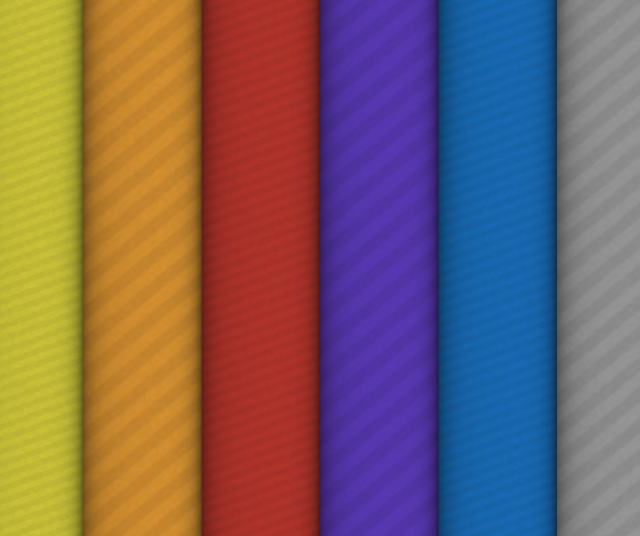
A Shadertoy shader for this pattern:

```glsl
// Six vertical cloth bands with shaded seams and alternating wide and fine diagonal stripes.

#define BAND_WIDTH 0.185      // all lengths are fractions of the canvas width
#define BAND_OFFSET 0.296     // part of the first band cut off at the left
#define WIDE_PERIOD 0.048     // vertical spacing of the wide stripes
#define FINE_PERIOD 0.0195    // vertical spacing of the fine stripes
#define WIDE_SLOPE 0.82
#define FINE_SLOPE 0.36
#define WIDE_CONTRAST 0.032
#define FINE_CONTRAST 0.022
#define SHADOW_LEFT 0.019
#define SHADOW_RIGHT 0.013
#define GRAIN_SIZE 0.005
#define GRAIN_AMOUNT 0.035

const vec3 DYES[6] = vec3[6](
    vec3(0.76, 0.73, 0.21),   // yellow
    vec3(0.79, 0.535, 0.18),  // orange
    vec3(0.67, 0.195, 0.16),  // red
    vec3(0.33, 0.21, 0.67),   // purple
    vec3(0.09, 0.40, 0.68),   // blue
    vec3(0.555, 0.56, 0.555)  // grey
);

float hash(vec2 p) {
    return fract(sin(dot(p, vec2(127.1, 311.7))) * 43758.5453);
}

float valueNoise(vec2 p) {
    vec2 cell = floor(p), f = fract(p);
    f = f * f * (3.0 - 2.0 * f);
    float low = mix(hash(cell), hash(cell + vec2(1, 0)), f.x);
    float high = mix(hash(cell + vec2(0, 1)), hash(cell + vec2(1, 1)), f.x);
    return mix(low, high, f.y);
}

// Soft-edged diagonal stripes rising to the right, from -1 to 1
float stripes(vec2 p, float slope, float period, float phase) {
    float wave = sin(6.28318 * ((p.y - slope * p.x) / period + phase));
    return 2.0 * smoothstep(-0.6, 0.6, wave) - 1.0;
}

vec3 bandColour(vec2 p, float index) {
    float start = (index - BAND_OFFSET) * BAND_WIDTH;
    float fromLeft = max(p.x - start, 0.0);
    float fromRight = max(start + BAND_WIDTH - p.x, 0.0);

    // Odd bands carry wide stripes, even bands fine ones
    bool wide = mod(index, 2.0) > 0.5;
    float phase = hash(vec2(index, 3.0));
    float relief = wide
        ? WIDE_CONTRAST * stripes(p, WIDE_SLOPE, WIDE_PERIOD, phase)
        : FINE_CONTRAST * stripes(p, FINE_SLOPE, FINE_PERIOD, phase);

    // Rounded fall-off into both seams
    float shade = 1.0 - 0.40 * exp(-fromLeft / SHADOW_LEFT);
    shade *= 1.0 - 0.55 * exp(-fromRight / SHADOW_RIGHT);
    shade *= 0.98 + 0.04 * fromLeft / BAND_WIDTH;

    return DYES[int(clamp(index, 0.0, 5.0))] * shade * (1.0 + relief);
}

void mainImage(out vec4 fragColor, in vec2 fragCoord) {
    vec2 p = fragCoord / iResolution.x;

    // Blend the two bands that meet at the nearest seam
    float position = p.x / BAND_WIDTH + BAND_OFFSET;
    float seam = floor(position + 0.5);
    float seamDistance = (position - seam) * BAND_WIDTH;
    float side = clamp(seamDistance * iResolution.x + 0.5, 0.0, 1.0);
    vec3 colour = mix(bandColour(p, seam - 1.0), bandColour(p, seam), side);

    // Faint mottling of the cloth
    colour *= 1.0 + GRAIN_AMOUNT * (valueNoise(p / GRAIN_SIZE) - 0.5);

    fragColor = vec4(colour, 1.0);
}
```
